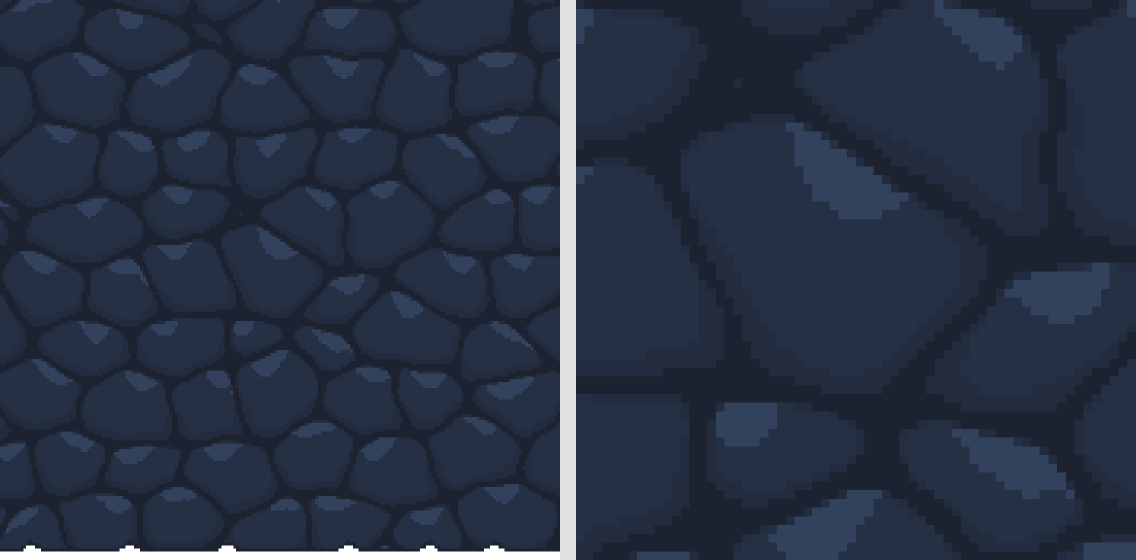
Left: the whole. Right: its middle third, enlarged.
A WebGL 2 fragment shader for this texture:

```glsl
#version 300 es
precision highp float;

uniform vec2 u_resolution;
out vec4 fragColor;

// Layout, in canvas units
const float BLOCKS = 192.0;            // square blocks across the canvas
const vec2 GRID = vec2(7.0, 9.0);      // stones across and up
const float JITTER = 0.62;
const float PEBBLE_SHARE = 0.13;
const float JOINT = 0.0048;            // half width of a joint
const float ROUNDING = 0.008;
const float WARP = 0.0035;
const vec2 GLINT_SIZE = vec2(0.040, 0.039);
const float GLINT_INSET = 0.0025;
const float BASE_HEIGHT = 0.0157;
const float NOTCH_HEIGHT = 0.013;
const float NOTCH_COUNT = 6.0;
const int SAMPLES = 2;

// Palette
const vec3 MORTAR = vec3(0.110, 0.133, 0.190);
const vec3 SHADE = vec3(0.136, 0.172, 0.243);
const vec3 STONE = vec3(0.150, 0.190, 0.268);
const vec3 GLINT = vec3(0.200, 0.260, 0.360);
const vec3 BASE = vec3(1.0);

vec3 hash3(vec2 cell) {
    vec3 h = fract(cell.xyx * vec3(0.1031, 0.1030, 0.0973) + 0.37);
    h += dot(h, h.yxz + 33.33);
    return fract((h.xxy + h.yzz) * h.zyx);
}

// Centre of a stone in grid units (xy) and its growth weight (z)
vec3 stoneSite(vec2 cell) {
    vec3 h = hash3(cell);
    vec2 stagger = vec2(0.5 * mod(cell.y, 2.0), 0.0);
    float weight = h.z < PEBBLE_SHARE ? -0.42 : 0.14 * h.z;
    return vec3(cell + 0.5 + stagger + JITTER * (h.xy - 0.5), weight);
}

vec2 nearestCell(vec2 q) {
    vec2 nearest = floor(q);
    float best = 1e5;
    for (int y = -2; y <= 2; y++)
    for (int x = -2; x <= 2; x++) {
        vec2 cell = floor(q) + vec2(x, y);
        vec3 site = stoneSite(cell);
        vec2 r = site.xy - q;
        float power = dot(r, r) - site.z;
        if (power < best) { best = power; nearest = cell; }
    }
    return nearest;
}

vec3 wallColor(vec2 p) {
    p += WARP * (sin(p.yx * vec2(47.0, 39.0) + vec2(0.7, 2.1))
               + 0.5 * sin(p.yx * vec2(101.0, 89.0) + p.xy * 31.0));
    vec2 q = p * GRID;
    vec2 cell = nearestCell(q);
    vec3 own = stoneSite(cell);
    vec2 a = own.xy - q;

    // Rounded distance to the outline, and height left below the top edge
    float edgeSum = 0.0;
    float rise = 1.0;
    for (int y = -2; y <= 2; y++)
    for (int x = -2; x <= 2; x++) {
        if (x == 0 && y == 0) continue;
        vec3 other = stoneSite(cell + vec2(x, y));
        vec2 b = other.xy - q;
        vec2 normal = (b - a) * GRID;
        float gap = 0.5 * (dot(b, b) - other.z - dot(a, a) + own.z);
        edgeSum += exp(-gap / (length(normal) * ROUNDING));
        if (normal.y > 0.0) rise = min(rise, gap / normal.y);
    }
    float edge = -ROUNDING * log(edgeSum);
    vec2 offset = -a / GRID;

    // Lower rim in shadow
    float rim = JOINT + 0.002 + 0.010 * smoothstep(0.015, -0.03, offset.y);
    vec3 color = edge < rim ? SHADE : STONE;

    // Glint hanging beneath the top edge, to one side
    vec3 h = hash3(cell + 71.0);
    float across = (offset.x - 0.045 * (h.x - 0.5)) / (GLINT_SIZE.x * mix(0.75, 1.2, h.y));
    float depth = GLINT_SIZE.y * mix(0.85, 1.15, h.z) * (1.0 - across * across);
    depth += 0.006 * across * (h.x - 0.5);
    if (rise < depth && edge > JOINT + GLINT_INSET && offset.y > -0.004) color = GLINT;

    return edge < JOINT ? MORTAR : color;
}

// Ragged top of the strip along the foot of the wall
float baseTop(float x) {
    float column = floor(x * NOTCH_COUNT);
    float centre = (column + mix(0.25, 0.75, hash3(vec2(column, 9.0)).x)) / NOTCH_COUNT;
    return BASE_HEIGHT + NOTCH_HEIGHT * max(0.0, 1.0 - abs(x - centre) / 0.021);
}

vec3 sceneColor(vec2 p) {
    p = (floor(p * BLOCKS) + 0.5) / BLOCKS;
    float height = p.y - baseTop(p.x);
    if (height < 0.0) return BASE;
    return height < 1.2 / BLOCKS ? MORTAR : wallColor(p);
}

void main() {
    // Supersampling softens the block edges
    vec3 total = vec3(0.0);
    for (int j = 0; j < SAMPLES; j++)
    for (int i = 0; i < SAMPLES; i++) {
        vec2 shift = (vec2(i, j) + 0.5) / float(SAMPLES) - 0.5;
        total += sceneColor((gl_FragCoord.xy + shift) / u_resolution.y);
    }
    fragColor = vec4(total / float(SAMPLES * SAMPLES), 1.0);
}
```
